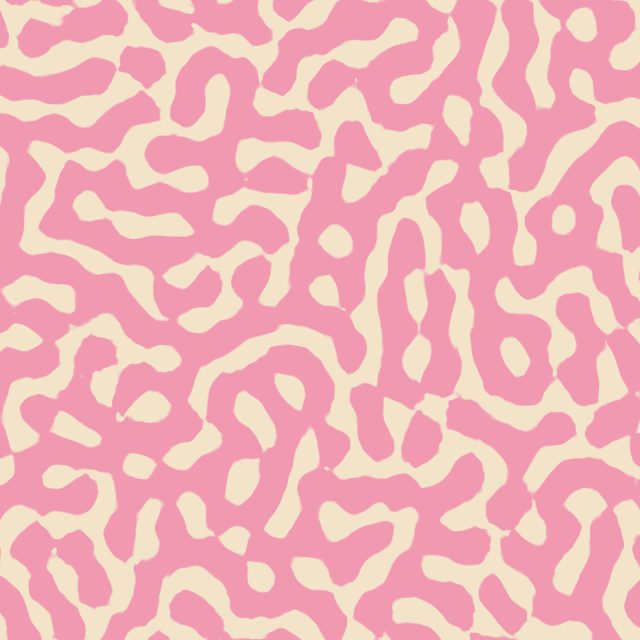
This pattern is drawn by a WebGL 1 fragment shader. Its source:

```glsl
precision highp float;

uniform vec2 u_resolution;

#define PINK vec3(0.95, 0.60, 0.70)
#define CREAM vec3(0.95, 0.89, 0.79)
#define FREQUENCY 13.2    // channels across the canvas
#define SPREAD 0.45       // relative variation of the channel width
#define PINK_GROWTH 0.0040 // distance by which pink edges move outwards
#define WOBBLE 0.014      // size of the edge wobble
#define WOBBLE_FREQ 14.0
#define SOFTNESS 0.9      // half width of the edge at 512 px
#define SEED 7.0
#define WAVES 32

const float PI = 3.14159265;

vec3 waves[WAVES];        // wave vector and phase

float hash(float n) {
    return fract(sin(n * 12.9898 + SEED * 4.137) * 43758.547);
}

vec2 hash2(vec2 cell) {
    float n = dot(cell, vec2(1.0, 57.0));
    return vec2(hash(n), hash(n + 0.37));
}

// Smooth two-channel value noise, centred on zero
vec2 noise2(vec2 p) {
    vec2 cell = floor(p), f = fract(p);
    f = f * f * f * (f * (f * 6.0 - 15.0) + 10.0);
    vec2 low = mix(hash2(cell), hash2(cell + vec2(1.0, 0.0)), f.x);
    vec2 high = mix(hash2(cell + vec2(0.0, 1.0)), hash2(cell + 1.0), f.x);
    return mix(low, high, f.y) - 0.5;
}

// Waves of similar length, spread evenly over all directions
void buildWaves() {
    for (int i = 0; i < WAVES; i++) {
        float n = float(i);
        float angle = PI * (n + hash(n + 0.1)) / float(WAVES);
        float k = 2.0 * PI * FREQUENCY * (1.0 + SPREAD * (hash(n + 0.5) - 0.5));
        waves[i] = vec3(k * cos(angle), k * sin(angle), 2.0 * PI * hash(n + 0.8));
    }
}

// Random wave field, flattened towards -1 and 1
float field(vec2 p) {
    float sum = 0.0;
    for (int i = 0; i < WAVES; i++) {
        sum += cos(dot(waves[i].xy, p) + waves[i].z);
    }
    sum *= sqrt(2.0 / float(WAVES));
    return sum / sqrt(sum * sum + 0.25);
}

// Near activation minus far inhibition evens out the channels.
// Returns the value and an estimate of its slope.
vec2 labyrinth(vec2 p) {
    float nearRadius = 0.25 / FREQUENCY;
    float farRadius = 0.60 / FREQUENCY;
    float nearSum = 0.0, farSum = 0.0;
    vec2 tilt = vec2(0.0);
    for (int i = 0; i < 6; i++) {
        float angle = float(i) * PI / 3.0;
        vec2 dir = vec2(cos(angle), sin(angle));
        vec2 between = vec2(cos(angle + PI / 6.0), sin(angle + PI / 6.0));
        float activation = field(p + nearRadius * dir);
        nearSum += activation;
        tilt += activation * dir / 6.0;
        farSum += field(p + farRadius * dir) + field(p + farRadius * between);
    }
    float value = 0.4 * field(p) + nearSum / 6.0 - 1.6 * farSum / 12.0;
    float slope = 2.0 * PI * FREQUENCY * 2.8 * sqrt(dot(tilt, tilt) + 0.015);
    return vec2(value, slope);
}

void main() {
    vec2 p = gl_FragCoord.xy / u_resolution.y;
    buildWaves();

    vec2 maze = labyrinth(p + WOBBLE * noise2(p * WOBBLE_FREQ));

    // Approximate distance to the boundary, positive inside pink
    float inside = maze.x / maze.y + PINK_GROWTH;
    float edge = max(SOFTNESS / 512.0, 0.7 / u_resolution.y);
    float pink = smoothstep(-edge, edge, inside);

    gl_FragColor = vec4(mix(CREAM, PINK, pink), 1.0);
}
```
